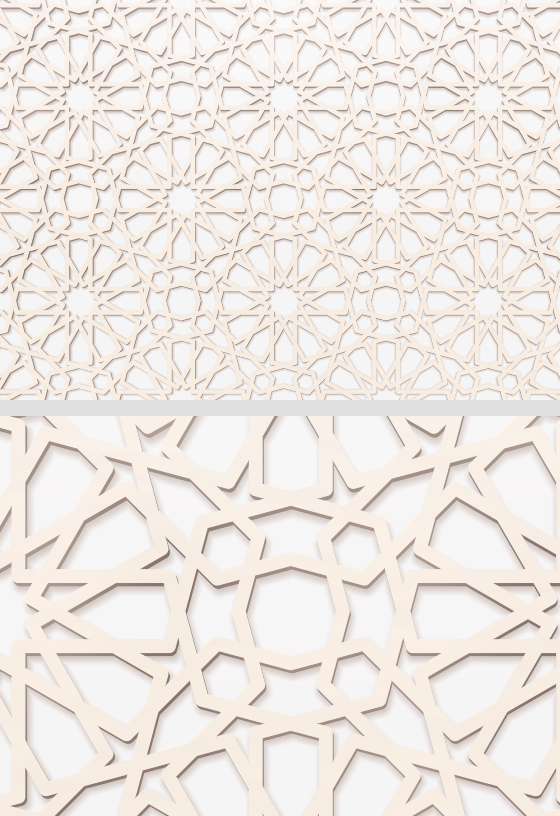
Top, the full canvas; bottom, a detail of the centre.
Give the GLSL for this pattern, as a Shadertoy shader.

```glsl
// Pale laser-cut lattice of twelve-petal rosettes, octagons and hexagons over a white board.

const float PI = 3.14159265;
const float DEG = PI / 180.0;
const float PERIODS_ACROSS = 2.733;
const vec2 ROSETTE_ORIGIN = vec2(1.384, 1.484);
const float INRADIUS = 0.35355;   // half the distance between neighbouring rosettes
const float PETAL_HALF = 0.057;   // half width of a petal
const float STRAP_HALF = 0.0113;  // half width of a wooden strap

float hash(vec2 p) {
    vec3 q = fract(p.xyx * vec3(0.1031, 0.1030, 0.0973));
    q += dot(q, q.yzx + 33.33);
    return fract((q.x + q.y) * q.z);
}

float valueNoise(vec2 p) {
    vec2 cell = floor(p), f = fract(p);
    f = f * f * (3.0 - 2.0 * f);
    float low = mix(hash(cell), hash(cell + vec2(1, 0)), f.x);
    float high = mix(hash(cell + vec2(0, 1)), hash(cell + vec2(1, 1)), f.x);
    return mix(low, high, f.y);
}

vec2 polar(float radius, float angle) {
    return radius * vec2(cos(angle), sin(angle));
}

float segment(vec2 p, vec2 a, vec2 b) {
    vec2 ap = p - a, ab = b - a;
    return length(ap - ab * clamp(dot(ap, ab) / dot(ab, ab), 0.0, 1.0));
}

// Mirror the plane into one half-petal wedge of a rosette.
vec2 foldWedge(vec2 p, float halfAngle) {
    float angle = atan(p.y, p.x);
    angle = abs(mod(angle + halfAngle, 2.0 * halfAngle) - halfAngle);
    return polar(length(p), angle);
}

// Centre lines of the star, its spears and the petals.
float rosette(vec2 p, float inradius, float petalHalf) {
    float wedge = 15.0 * DEG;
    vec2 q = foldWedge(p, wedge);
    vec2 contact = polar(inradius, wedge);
    vec2 tip = vec2(inradius * cos(2.0 * wedge) / cos(wedge), 0.0);
    vec2 shoulder = vec2(tip.x - petalHalf * tan(wedge), petalHalf);
    vec2 fork = polar(petalHalf / sin(wedge), wedge);
    vec2 root = vec2(2.0 * petalHalf, 0.0);
    vec2 notch = polar(petalHalf * sqrt(2.0), wedge);
    float d = min(segment(q, contact, tip), segment(q, tip, shoulder));
    d = min(d, segment(q, shoulder, fork));
    d = min(d, segment(q, fork, root));
    return min(d, segment(q, root, notch));
}

// Centre lines of the octagon and hexagons that fill the gap between rosettes.
float gapFill(vec2 u, float edge) {
    float hexRadius = edge / (2.0 * sqrt(3.0));
    vec2 diagonal = vec2(sqrt(0.5));
    vec2 hexCentre = diagonal * (0.5 * edge + hexRadius);
    vec2 octagonCorner = vec2(edge * sqrt(0.5) / (1.0 + tan(30.0 * DEG)), 0.0);
    float d = segment(u, octagonCorner, diagonal * 0.5 * edge);
    for (int i = 0; i < 3; i++) {
        float angle = (225.0 + 60.0 * float(i)) * DEG;
        vec2 a = hexCentre + polar(hexRadius, angle);
        vec2 b = hexCentre + polar(hexRadius, angle + 60.0 * DEG);
        d = min(d, segment(u, a, b));
    }
    return d;
}

// Signed distance to the straps, negative on the wood.
float lattice(vec2 p) {
    vec2 q = abs(p - round(p));
    if (q.x + q.y > 0.5) q = 0.5 - q;
    if (q.y > q.x) q = q.yx;
    float edge = 2.0 * INRADIUS * tan(15.0 * DEG);
    float d = rosette(q, INRADIUS, PETAL_HALF);
    return min(d, gapFill(vec2(0.5 - q.x, q.y), edge)) - STRAP_HALF;
}

void mainImage(out vec4 fragColor, in vec2 fragCoord) {
    float pixel = PERIODS_ACROSS / iResolution.x;
    vec2 uv = fragCoord / iResolution.xy;
    vec2 p = fragCoord * pixel - ROSETTE_ORIGIN;

    // Light from above, with the cut walls opening away from the view centre.
    vec2 fromCentre = uv - 0.5;
    vec2 lean = vec2(-0.0018, 0.0052) + 0.0075 * fromCentre;
    float glare = smoothstep(0.3, 1.1, uv.y) * (1.0 - 0.8 * abs(fromCentre.x));
    float wear = valueNoise(p * 5.0);

    float wood = 1.0 - smoothstep(-0.6 * pixel, 0.6 * pixel, lattice(p));
    float wall = 1.0 - smoothstep(-0.6 * pixel, 0.6 * pixel, lattice(p + lean));
    float shade = 1.0 - smoothstep(-0.008, 0.012, lattice(p + 2.2 * lean));

    // Board, soft shadow, cut wall, then the wood face.
    vec3 color = mix(vec3(0.965, 0.96, 0.962), vec3(0.985, 0.982, 0.982), glare);
    color = mix(color, vec3(0.79, 0.74, 0.715), shade * (0.85 - 0.4 * glare));
    vec3 wallColor = mix(vec3(0.48, 0.40, 0.36), vec3(0.66, 0.58, 0.54), wear);
    color = mix(color, wallColor, wall * (0.95 - 0.4 * glare));
    vec3 woodColor = mix(vec3(0.97, 0.927, 0.885), vec3(0.985, 0.96, 0.94), glare);
    woodColor += 0.012 * (valueNoise(p * vec2(9.0, 60.0)) - 0.5) + 0.012 * (wear - 0.5);
    color = mix(color, woodColor, wood);

    fragColor = vec4(color, 1.0);
}
```
